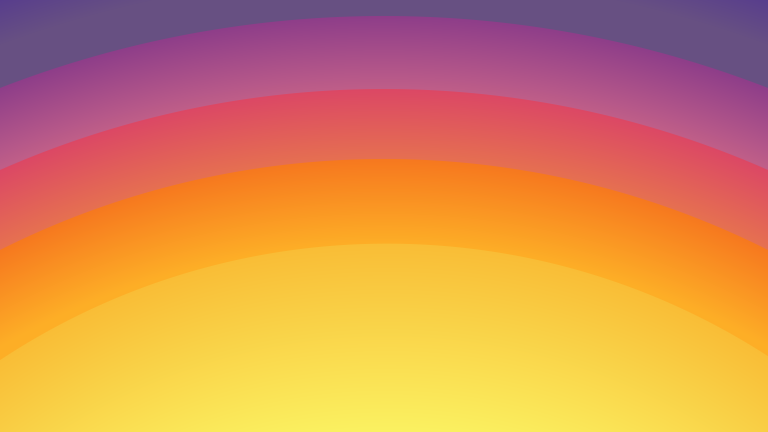
This background is drawn by a Shadertoy shader. Its source:

```glsl
// Sunrise of nested discs: a yellow core inside orange, pink and purple bands.
// Each disc is a large circle centred below the canvas, shaded from its rim
// inward by a radial gradient, and painted over the one behind it.

// Signed depth inside a disc given its topmost point: positive inside.
float discDepth(vec2 p, vec2 apex, float radius) {
    return radius - length(p - apex + vec2(0.0, radius));
}

// Paints a disc over the base, fading from rim to inner colour over a width.
vec3 paintDisc(vec3 base, float depth, float width, vec3 rim, vec3 inner, float pixel) {
    vec3 shade = mix(rim, inner, clamp(depth / width, 0.0, 1.0));
    float coverage = clamp(depth / pixel + 0.5, 0.0, 1.0);
    return mix(base, shade, coverage);
}

void mainImage(out vec4 fragColor, in vec2 fragCoord) {
    // Canvas height is one unit; x is measured from the middle.
    float pixel = 1.0 / iResolution.y;
    vec2 p = vec2(fragCoord.x - 0.5 * iResolution.x, fragCoord.y) * pixel;

    float purple = discDepth(p, vec2(0.0, 0.963), 2.454);
    float pink   = discDepth(p, vec2(0.0, 0.794), 2.201);
    float orange = discDepth(p, vec2(0.0, 0.632), 1.981);
    float yellow = discDepth(p, vec2(0.007, 0.436), 1.623);

    // Dusk sky, deepening to violet in the upper corners
    vec3 duskSky = vec3(0.404, 0.314, 0.510);
    vec3 violet  = vec3(0.345, 0.240, 0.550);
    vec3 color = mix(duskSky, violet, clamp((-purple - 0.09) / 0.10, 0.0, 1.0));

    // Bands from back to front
    color = paintDisc(color, purple, 0.172, vec3(0.555, 0.240, 0.537), vec3(0.750, 0.370, 0.535), pixel);
    color = paintDisc(color, pink,   0.165, vec3(0.860, 0.280, 0.395), vec3(0.900, 0.440, 0.315), pixel);
    color = paintDisc(color, orange, 0.198, vec3(0.965, 0.470, 0.120), vec3(0.992, 0.682, 0.150), pixel);
    color = paintDisc(color, yellow, 0.436, vec3(0.975, 0.740, 0.212), vec3(0.982, 0.945, 0.380), pixel);

    fragColor = vec4(color, 1.0);
}
```
